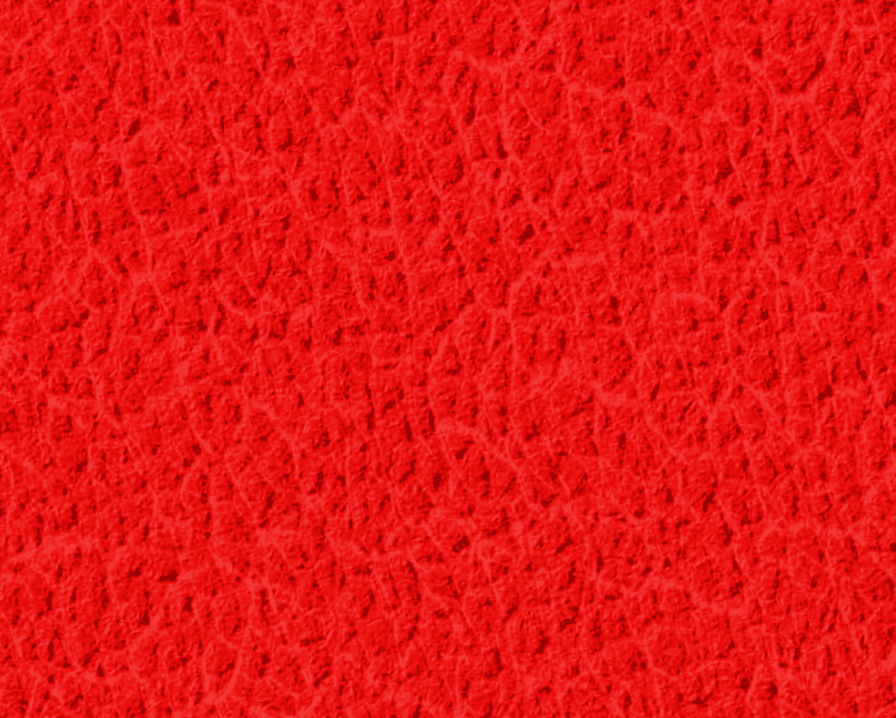
Write a WebGL 2 fragment shader that draws this texture.

```glsl
#version 300 es
precision highp float;
// Red pebbled leather: stretched, leaning Voronoi nets give long steep veins,
// domed pebbles and fine creases, over a crinkled grain with small shadow pits.
// All parts add up to one tone value, which a colour ramp turns into reds.

uniform vec2 u_resolution;
out vec4 fragColor;

const vec2  VEIN_FREQ    = vec2(14.0, 5.5);    // cells per canvas height
const vec2  PEBBLE_FREQ  = vec2(25.0, 15.5);
const vec2  FINE_FREQ    = vec2(36.0, 28.0);
const vec2  LEAN         = vec2(0.24, -0.55);  // skew of long and cross creases
const float VEIN_WIDTH   = 0.0030;             // in canvas heights
const float CREASE_WIDTH = 0.0027;
const float FINE_WIDTH   = 0.0018;
const vec2  TO_LIGHT     = vec2(-0.80, 0.60);
const float RELIEF_STEP  = 0.007;
const float GRAIN_STEP   = 0.0036;
const float DOME_GAIN    = 1.55;
const float VEIN_GAIN    = 1.45;
const float CREASE_GAIN  = 1.65;
const float FINE_GAIN    = 1.00;
const float PIT_GAIN     = 2.3;
const float GRAIN_GAIN   = 3.2;
const float SPECKLE_GAIN = 1.3;
const float DRIFT_GAIN   = 0.10;
const float TONE_BIAS    = -0.34;

const float TONE_STOPS[6] = float[6](-2.2, -1.5, -0.95, -0.1, 0.9, 1.7);
const vec3 REDS[6] = vec3[6](
    vec3(0.60, 0.01, 0.01), vec3(0.75, 0.02, 0.02), vec3(0.85, 0.03, 0.03),
    vec3(0.93, 0.055, 0.055), vec3(0.94, 0.13, 0.13), vec3(0.95, 0.21, 0.21));

vec2 hash2(vec2 cell) {
    uvec2 k = uvec2(ivec2(cell) + 4096);
    uint n = k.x * 1597334677u ^ k.y * 3812015801u;
    n = (n ^ (n >> 15)) * 2246822519u;
    n ^= n >> 13;
    return vec2(n & 65535u, n >> 16) / 65535.0;
}

vec2 noise2(vec2 p) {
    vec2 i = floor(p), f = fract(p);
    f = f * f * (3.0 - 2.0 * f);
    return mix(mix(hash2(i), hash2(i + vec2(1, 0)), f.x),
               mix(hash2(i + vec2(0, 1)), hash2(i + vec2(1, 1)), f.x), f.y);
}

// Distance to the nearest border between Voronoi cells
float borderDistance(vec2 p) {
    vec2 base = floor(p), f = p - base;
    vec2 nearest = vec2(0), nearestCell = vec2(0);
    float best = 8.0;
    for (int y = -1; y <= 1; y++)
    for (int x = -1; x <= 1; x++) {
        vec2 cell = vec2(x, y);
        vec2 r = cell + 0.1 + 0.8 * hash2(base + cell) - f;
        float d = dot(r, r);
        if (d < best) { best = d; nearest = r; nearestCell = cell; }
    }
    float border = 8.0;
    for (int y = -2; y <= 2; y++)
    for (int x = -2; x <= 2; x++) {
        vec2 cell = nearestCell + vec2(x, y);
        vec2 r = cell + 0.1 + 0.8 * hash2(base + cell) - f;
        vec2 across = r - nearest;
        if (dot(across, across) > 1e-5)
            border = min(border, dot(0.5 * (r + nearest), normalize(across)));
    }
    return border;
}

// Bends and leans the canvas position
vec2 bend(vec2 p) {
    p += 0.030 * (noise2(p * 7.0) - 0.5) + 0.007 * (noise2(p * 32.0 + 9.0) - 0.5);
    return vec2(p.x + LEAN.x * p.y, p.y + LEAN.y * p.x);
}

float line(float border, float width) {
    float d = border / width;
    return exp(-d * d);
}

// Height of the domes between veins and between creases
float surface(float vein, float crease) {
    return 0.40 * smoothstep(0.0, 0.20, vein) + 0.80 * smoothstep(0.0, 0.34, crease);
}

// Turned octaves of noise, with ridges for a fibrous look
float grain(vec2 p) {
    const mat2 turn = mat2(0.80, 0.60, -0.60, 0.80);
    p = turn * (p + 0.007 * (noise2(p * 70.0) - 0.5));
    float ridges = 1.0 - abs(2.0 * noise2(p * 95.0).x - 1.0);
    vec2 t = turn * p;
    return 0.35 * ridges + 0.42 * noise2(t * 150.0 + 5.0).y
         + 0.50 * noise2(turn * t * 225.0 + 17.0).x;
}

void main() {
    vec2 p = gl_FragCoord.xy / u_resolution.y;
    vec2 q = bend(p), qLit = bend(p + TO_LIGHT * RELIEF_STEP);

    float vein = borderDistance(q * VEIN_FREQ + 80.0);
    float border = borderDistance(q * PEBBLE_FREQ);
    float relief = surface(vein, border)
                 - surface(borderDistance(qLit * VEIN_FREQ + 80.0),
                           borderDistance(qLit * PEBBLE_FREQ));

    // Pale lines, fading in and out along their length
    vec2 fade = noise2(p * 32.0 + 71.0);
    float lines = VEIN_GAIN * line(vein, VEIN_WIDTH * VEIN_FREQ.x)
        + CREASE_GAIN * line(border, CREASE_WIDTH * PEBBLE_FREQ.x) * mix(0.5, 1.0, fade.x)
        + FINE_GAIN * line(borderDistance(q * FINE_FREQ + 40.0), FINE_WIDTH * FINE_FREQ.x)
        * smoothstep(0.25, 0.75, fade.y);
    lines = min(lines, 2.0);

    // Crinkled grain, and ragged pits on slopes facing away from the light
    float crinkle = grain(p) - grain(p + TO_LIGHT * GRAIN_STEP);
    float speckle = noise2(p.yx * 215.0 + 51.0).x - 0.5;
    float ragged = 0.6 * noise2(p * 98.0 + 31.0).x + 0.4 * noise2(p * 190.0 + 3.0).y;
    float pits = smoothstep(0.40, 0.80, ragged) * smoothstep(-0.15, 0.50, -relief);
    float drift = DRIFT_GAIN * (noise2(p * 3.0 + 3.0).x - 0.5);

    // Grain is calmer on the smooth pale lines
    float rough = GRAIN_GAIN * crinkle + SPECKLE_GAIN * speckle;
    float tone = TONE_BIAS + drift + DOME_GAIN * relief + lines
               - PIT_GAIN * pits + rough * (1.0 - 0.22 * lines);

    vec3 color = REDS[0];
    for (int i = 1; i < 6; i++) {
        float span = TONE_STOPS[i] - TONE_STOPS[i - 1];
        color = mix(color, REDS[i], clamp((tone - TONE_STOPS[i - 1]) / span, 0.0, 1.0));
    }
    fragColor = vec4(color, 1.0);
}
```
